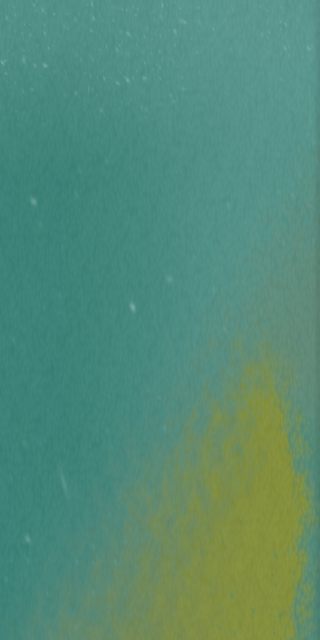
Give the GLSL for this texture, as a WebGL 1 fragment shader.

```glsl
precision highp float;
// Weathered teal paint with a ragged yellow-green stain rising at lower right.
// Broad gradients set the colour, layered sines and cellular noise roughen the
// stain, and jittered grids scatter pale tilted flecks, densest near the top.
uniform vec2 u_resolution;

vec2 hash2(vec2 p) {
  vec3 q = fract(vec3(p.xyx) * vec3(0.1031, 0.1030, 0.0973));
  q += dot(q, q.yzx + 33.33);
  return fract((q.xx + q.yz) * q.zy);
}

// Distance to the nearest jittered cell point, centred near zero.
float cells(vec2 p) {
  vec2 id = floor(p);
  vec2 f = fract(p);
  float nearest = 2.0;
  for (int j = -1; j <= 1; j++) {
    for (int i = -1; i <= 1; i++) {
      vec2 o = vec2(float(i), float(j));
      nearest = min(nearest, length(o + hash2(id + o) - f));
    }
  }
  return nearest - 0.45;
}

// Rotated, warped sine octaves, roughly in -1..1.
float waves(vec2 p) {
  float sum = 0.0;
  float amp = 0.5;
  for (int i = 0; i < 5; i++) {
    p += 0.6 * sin(p.yx * 1.3 + float(i) * 1.7);
    sum += amp * sin(p.x) * cos(p.y * 0.8);
    p = mat2(1.5, 1.1, -1.1, 1.5) * p + 2.3;
    amp *= 0.6;
  }
  return sum;
}

// Soft elongated spot leaning to the left at its upper end.
float spot(vec2 d, vec2 size) {
  d.x += 0.25 * d.y;
  return exp(-dot(d / size, d / size));
}

// One random spot per grid cell, kept only with the given chance.
float flecks(vec2 p, float scale, float chance) {
  vec2 q = p * scale;
  vec2 id = floor(q);
  vec2 place = 0.25 + 0.5 * hash2(id);
  vec2 rnd = hash2(id + 71.0);
  vec2 size = vec2(0.08, 0.14) * (0.5 + rnd.y);
  return spot(fract(q) - place, size) * step(rnd.x, chance) * (0.3 + 0.7 * rnd.y);
}

// Teal ground: paler at the top and right, deepest at mid left.
vec3 ground(vec2 u) {
  vec3 deep = vec3(0.225, 0.500, 0.458);
  vec3 pale = vec3(0.355, 0.592, 0.558);
  float top = smoothstep(0.70, 1.0, u.y);
  float side = smoothstep(0.15, 0.85, u.x);
  float low = 1.0 - smoothstep(0.0, 0.35, u.y);
  float light = 0.12 + 0.60 * top + 0.70 * side * (1.0 - 0.55 * top);
  light += 0.20 * low * smoothstep(0.0, 0.2, u.x);
  return mix(deep, pale, min(light, 1.0));
}

// Stain amount (x) and its surrounding dull haze (y).
vec2 stain(vec2 u, float rough) {
  float inside = u.x - (0.22 + 1.27 * u.y);
  float soft = mix(0.36, 0.14, clamp(u.y / 0.48, 0.0, 1.0));
  float left = smoothstep(-0.13, soft, inside + rough);
  float top = 1.0 - smoothstep(0.34, 0.54, u.y - 0.4 * rough);
  float haze = smoothstep(-0.32, 0.10, inside + 0.9 * rough);
  return vec2(left * top, haze);
}

// Coverage of the bare blue strip beyond the stain's right border.
float rightStrip(vec2 u, float rough) {
  float border = 0.975 - max(0.45 * (u.y - 0.2), 0.3 * (0.2 - u.y));
  return smoothstep(-0.05, 0.06, u.x - border + 0.5 * rough);
}

void main() {
  vec2 u = gl_FragCoord.xy / u_resolution;
  vec2 p = vec2(u.x, 2.0 * u.y);

  // Shared texture: broad mottling, ragged patches, grain, fine brushed streaks.
  float mottle = waves(p * vec2(11.0, 7.0));
  float patches = cells(p * vec2(24.0, 13.0) + 0.3 * mottle);
  float grain = waves(p * vec2(85.0, 34.0) + 4.0);
  float streaks = cells(p * vec2(105.0, 38.0) + 0.4 * grain);
  float rough = 0.06 * mottle + 0.12 * patches + 0.05 * grain + 0.09 * streaks;

  // Paint layers.
  vec3 color = ground(u);
  vec2 cover = stain(u, rough);
  float strip = rightStrip(u, rough);
  color = mix(color, vec3(0.405, 0.530, 0.440), 0.68 * cover.y);
  vec3 yellow = mix(vec3(0.480, 0.540, 0.290), vec3(0.525, 0.565, 0.225),
                    smoothstep(0.45, 0.85, u.x + rough));
  color = mix(color, yellow, cover.x * (1.0 - strip) * 0.95);
  float bare = strip * (1.0 - smoothstep(0.28, 0.42, u.y));
  color = mix(color, vec3(0.30, 0.530, 0.465), 0.75 * bare);

  // Small blue chips exposed inside the stain.
  float chips = flecks(p + 3.0, 17.0, 0.35) + flecks(p + 8.0, 31.0, 0.25);
  color = mix(color, vec3(0.34, 0.54, 0.43), 0.5 * min(chips, 1.0) * cover.x);

  // Pale flecks: clustered at the top, sparse and faint below.
  float upper = smoothstep(0.80, 0.98, u.y + 0.07 * (1.0 - u.x));
  upper *= clamp(0.75 + 0.9 * mottle, 0.25, 1.2);
  float pale = flecks(p + 0.02 * mottle, 23.0, 0.55) * upper * 0.50;
  pale += flecks(p + 1.7 + 0.02 * mottle, 42.0, 0.5) * upper * 0.28;
  pale += flecks(p + 5.1, 19.0, 0.2) * 0.13 * (1.0 - cover.x);
  pale += 0.50 * spot(p - vec2(0.415, 1.040), vec2(0.008, 0.014));
  pale += 0.40 * spot(p - vec2(0.105, 1.370), vec2(0.009, 0.012));
  pale += 0.22 * spot(p - vec2(0.530, 1.127), vec2(0.010, 0.009));
  pale += 0.20 * spot(p - vec2(0.200, 0.490), vec2(0.008, 0.045));
  pale += 0.35 * spot(p - vec2(0.087, 0.315), vec2(0.008, 0.012));
  color = mix(color, vec3(0.68, 0.80, 0.76), min(pale, 0.8));

  // Fine tonal variation and a slightly shaded right rim.
  color += 0.009 * grain + 0.005 * mottle - 0.030 * streaks;
  color *= 1.0 - 0.08 * smoothstep(0.975, 1.0, u.x);
  gl_FragColor = vec4(color, 1.0);
}
```
